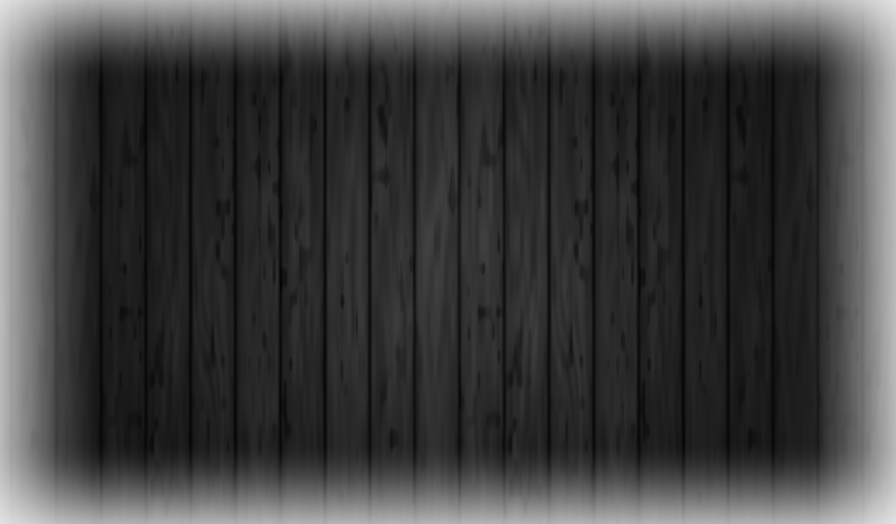
Reproduce this texture procedurally as a WebGL 2 fragment shader.

```glsl
#version 300 es
precision highp float;
// Dark vertical wood planks, softly lit at the centre, inside a blurred pale frame.

uniform vec2 u_resolution;
out vec4 outColor;

// Planks
const float PLANK_COUNT = 20.0;
const float SEAM_OFFSET = 0.255;    // first seam, in plank widths
const float PATTERN_PLANKS = 8.0;   // grain repeats after this many planks
const float SEAM_WIDTH = 0.0036;    // in canvas heights
const float SEAM_DEPTH = 0.62;
const float BEVEL_WIDTH = 0.011;
const float BEVEL_DEPTH = 0.22;

// Grain frequencies, in cells per canvas height
const vec2 FINE_GRAIN = vec2(150.0, 13.0);
const vec2 BROAD_GRAIN = vec2(58.0, 3.5);
const vec2 FLECK_GRAIN = vec2(105.0, 24.0);
const vec2 RING_WARP = vec2(16.0, 3.2);

// Light and frame
const float WOOD_DARK = 0.083;
const float WOOD_LIT = 0.128;
const vec2 LIGHT_RADIUS = vec2(0.31, 0.46);  // in canvas fractions
const vec3 FRAME_COLOR = vec3(0.95);
const vec2 FRAME_START = vec2(-0.100, -0.090);  // in canvas heights
const vec2 FRAME_END = vec2(0.200, 0.160);

float hash(vec2 p) {
    vec3 q = fract(vec3(p.xyx) * 0.1031);
    q += dot(q, q.yzx + 33.33);
    return fract((q.x + q.y) * q.z);
}

float noise(vec2 p) {
    vec2 cell = floor(p);
    vec2 f = fract(p);
    f = f * f * (3.0 - 2.0 * f);
    float low = mix(hash(cell), hash(cell + vec2(1, 0)), f.x);
    float high = mix(hash(cell + vec2(0, 1)), hash(cell + vec2(1, 1)), f.x);
    return mix(low, high, f.y);
}

// Relative brightness of the grain; p is measured from the plank's left seam
float grain(vec2 p, float id) {
    vec2 shift = vec2(17.0, 31.0) * (id + 1.0);
    float fine = noise(p * FINE_GRAIN + shift) - 0.5;
    float broad = noise(p * BROAD_GRAIN + shift * 1.7) - 0.5;
    float warp = noise(p * RING_WARP + shift * 2.3);
    float rings = sin(p.x * 260.0 + warp * 22.0);
    float figured = smoothstep(0.35, 0.8, noise(p * vec2(22.0, 2.6) + shift));
    float fleck = smoothstep(0.62, 0.92, noise(p * FLECK_GRAIN + shift * 3.1));
    float patches = noise(p * vec2(28.0, 4.0) + shift * 4.3);
    float tone = 0.16 * (hash(vec2(id, 7.0)) - 0.5);
    return 1.0 + tone + 0.30 * fine + 0.28 * broad
         + 0.09 * rings * figured
         - 0.42 * fleck * smoothstep(0.35, 0.8, patches);
}

// Dark groove with a soft bevel; d is the distance to the seam
float seamShade(float d, float strength) {
    float groove = SEAM_DEPTH * strength * exp(-pow(d / SEAM_WIDTH, 2.0));
    float bevel = BEVEL_DEPTH * exp(-d / BEVEL_WIDTH);
    return (1.0 - groove) * (1.0 - bevel);
}

void main() {
    vec2 uv = gl_FragCoord.xy / u_resolution;
    vec2 p = gl_FragCoord.xy / u_resolution.y;
    float aspect = u_resolution.x / u_resolution.y;
    float plankWidth = aspect / PLANK_COUNT;

    // Plank coordinates
    float along = uv.x * PLANK_COUNT - SEAM_OFFSET;
    float id = mod(floor(along), PATTERN_PLANKS);
    float across = fract(along);
    float seamDistance = min(across, 1.0 - across) * plankWidth;
    float seamId = mod(floor(along + 0.5), PATTERN_PLANKS);
    float seamStrength = mix(0.8, 1.2, hash(vec2(seamId, 3.0)));

    // Lit wood
    vec2 lightOffset = (uv - 0.5) / LIGHT_RADIUS;
    float light = WOOD_DARK + WOOD_LIT * exp(-dot(lightOffset, lightOffset));
    float wood = light * grain(vec2(across * plankWidth, p.y), id)
               * seamShade(seamDistance, seamStrength);

    // Blurred frame: each side fades on its own and corners combine
    vec2 edge = min(p, vec2(aspect, 1.0) - p);
    vec2 inside = smoothstep(FRAME_START, FRAME_END, edge);
    float frame = 1.0 - inside.x * inside.y;

    outColor = vec4(mix(vec3(wood), FRAME_COLOR, frame), 1.0);
}
```
